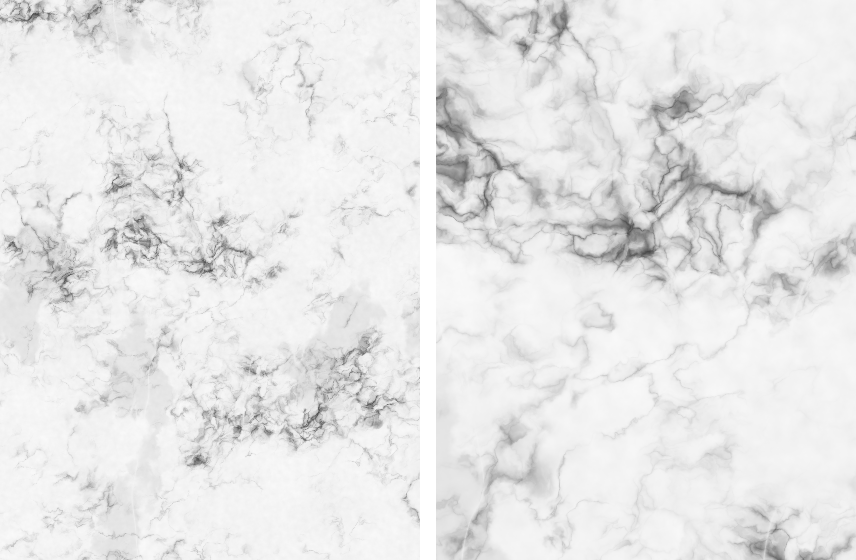
Left, the full canvas; right, a detail of the centre.
Reproduce this texture procedurally as a Shadertoy shader.

```glsl
// White marble: a bright ground crossed by pale wisps and a few long veins,
// with drifts of crushed stone whose cracks are warped cell borders.
// Noise masks decide where the cracks gather and how dark they become.

const float GROUND = 0.955;        // tone of the clean stone
const float DARKEST = 0.70;        // limit of the darkening
const float GRAIN_ANGLE = 0.5;     // direction of the crushed layers
const float GRAIN_STRETCH = 1.35;  // flattening across that direction
const float COARSE_CELLS = 13.0;   // cells per canvas width
const float MEDIUM_CELLS = 24.0;
const float FINE_CELLS = 46.0;
const float CRACK_WIDTH = 0.10;    // in cells
const float COARSE_DARK = 0.50;
const float MEDIUM_DARK = 0.80;
const float FINE_DARK = 0.66;
const float WISP_DARK = 0.19;
const float LONG_VEIN_DARK = 0.48;
const float CLOUD_DARK = 0.06;
const vec2 DRIFT_START = vec2(0.02, 1.36);
const vec2 DRIFT_END = vec2(0.68, 0.34);
const float DRIFT_WIDTH = 0.21;
const float DRIFT_SWELLS = 2.0;    // thick places after the first
const float TAU = 6.2832;

vec2 hash2(vec2 p) {
    vec3 h = fract(vec3(p.xyx) * vec3(0.1031, 0.1030, 0.0973));
    h += dot(h, h.yzx + 33.33);
    return fract((h.xx + h.yz) * h.zy);
}

float cornerSlope(vec2 cell, vec2 offset) {
    return dot(hash2(cell) * 2.0 - 1.0, offset);
}

float gradientNoise(vec2 p) {
    vec2 i = floor(p), f = fract(p);
    vec2 u = f * f * f * (f * (f * 6.0 - 15.0) + 10.0);
    vec2 e = vec2(0.0, 1.0);
    float low = mix(cornerSlope(i, f), cornerSlope(i + e.yx, f - e.yx), u.x);
    float high = mix(cornerSlope(i + e.xy, f - e.xy), cornerSlope(i + e.yy, f - e.yy), u.x);
    return mix(low, high, u.y);
}

float fbm(vec2 p) {
    float sum = 0.0, amplitude = 0.9;
    p += 57.0;
    for (int octave = 0; octave < 5; octave++) {
        sum += amplitude * gradientNoise(p);
        p = mat2(1.6, 1.2, -1.2, 1.6) * p + 11.7;
        amplitude *= 0.5;
    }
    return sum;
}

vec2 fbm2(vec2 p) {
    return vec2(fbm(p), fbm(p + vec2(31.4, 17.9)));
}

// Thin line along the zero contour of the noise
float ridge(vec2 p, float width) {
    return exp(-abs(fbm(p)) / width);
}

// Border between the two nearest scattered cell centres
float crack(vec2 p) {
    vec2 i = floor(p), f = fract(p);
    float nearest = 9.0, second = 9.0;
    for (int y = -1; y <= 1; y++) {
        for (int x = -1; x <= 1; x++) {
            vec2 cell = vec2(x, y);
            float d = length(cell + hash2(i + cell + 90.0) - f);
            second = min(second, max(nearest, d));
            nearest = min(nearest, d);
        }
    }
    return exp(-(second - nearest) / CRACK_WIDTH);
}

// Slanted band that swells at even steps along its length
float driftBand(vec2 p) {
    vec2 along = DRIFT_END - DRIFT_START;
    float t = clamp(dot(p - DRIFT_START, along) / dot(along, along), 0.0, 1.0);
    float d = length(p - DRIFT_START - along * t) / DRIFT_WIDTH;
    return exp(-d * d) * (0.65 + 0.35 * cos(TAU * DRIFT_SWELLS * t));
}

void mainImage(out vec4 fragColor, in vec2 fragCoord) {
    vec2 p = fragCoord / iResolution.x;

    // Broad and fine warps, then the slanted frame of the layers
    vec2 warped = p + 0.04 * fbm2(p * 4.0) + 0.018 * fbm2(p * 24.0) + 0.005 * fbm2(p * 75.0);
    float c = cos(GRAIN_ANGLE), s = sin(GRAIN_ANGLE);
    vec2 layered = vec2(c * warped.x + s * warped.y,
                        (c * warped.y - s * warped.x) * GRAIN_STRETCH);

    // Where the stone is crushed, and how strongly
    float crushed = smoothstep(0.0, 0.45, 1.25 * fbm(p * 3.3 + 4.0) + 0.66 * driftBand(p) - 0.23);
    float patches = smoothstep(-0.2, 0.25, fbm(layered * 8.0 + 7.0));
    float cores = smoothstep(-0.12, 0.3, fbm(layered * 14.0 + 21.0));
    float grit = smoothstep(-0.3, 0.25, fbm(layered * 38.0 + 33.0));

    // Cracks inside the crushed drifts
    float cracks = COARSE_DARK * crack(layered * COARSE_CELLS)
                 + MEDIUM_DARK * crack(layered * MEDIUM_CELLS + 5.0) * (0.3 + cores)
                 + FINE_DARK * crack(layered * FINE_CELLS + 9.0) * (0.1 + cores)
                 + 0.08 * cores;
    float dark = crushed * (0.15 + 0.85 * patches) * (0.3 + 0.9 * grit) * cracks;

    // Pale wisps everywhere and a few long dark veins
    float wispMask = smoothstep(-0.2, 0.3, fbm(p * 5.0 + 13.0)) * (0.35 + 0.8 * grit);
    dark += WISP_DARK * wispMask * ridge(layered * 5.0 + 3.0, 0.02);
    dark += WISP_DARK * wispMask * patches * ridge(layered * 12.0 + 8.0, 0.035);
    float veinMask = smoothstep(0.0, 0.3, fbm(p * 4.0 + 29.0)) * (0.3 + 0.8 * grit);
    dark += LONG_VEIN_DARK * veinMask * ridge(warped * vec2(2.6, 1.9) + 15.0, 0.013);

    // Flat grey clouds, healed by upright white seams
    float cloud = smoothstep(0.18, 0.28, fbm(warped * vec2(4.2, 2.6) + 41.0));
    float seam = ridge(p * vec2(3.0, 0.7) + 37.0, 0.012);
    dark = (dark + CLOUD_DARK * cloud) * (1.0 - 0.7 * seam);

    // Soft limit on the darkest cracks and a faint mottling of the ground
    dark = DARKEST * (1.0 - exp(-dark / DARKEST));
    float tone = GROUND - dark + 0.025 * fbm(p * 7.0 + 51.0) + 0.025 * fbm(p * 60.0);
    fragColor = vec4(vec3(clamp(tone, 0.0, 1.0)), 1.0);
}
```
